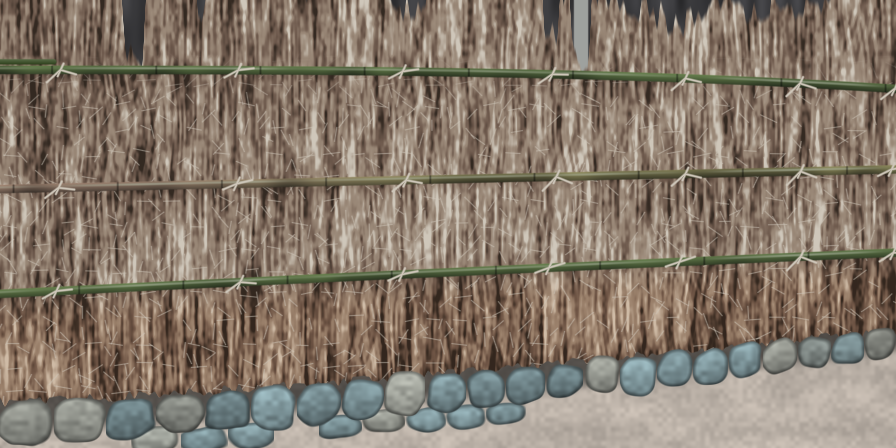
Reproduce this texture procedurally as a Shadertoy shader.

```glsl
// A straw fence tied to three bamboo rails, standing on a row of river stones.
const vec3 DARK = vec3(0.20, 0.16, 0.13);
const vec3 BROWN = vec3(0.43, 0.35, 0.30);
const vec3 TAN = vec3(0.60, 0.53, 0.465);
const vec3 PALE = vec3(0.81, 0.78, 0.73);
const vec3 BACKDROP = vec3(0.22, 0.22, 0.23);
const vec3 POST = vec3(0.62, 0.63, 0.62);
const vec3 SAND = vec3(0.75, 0.71, 0.67);
const vec3 STONE_BLUE = vec3(0.48, 0.57, 0.59);
const vec3 STONE_GREY = vec3(0.58, 0.59, 0.56);
const vec3 GREEN = vec3(0.26, 0.33, 0.19);
const float RAIL_RADIUS = 0.0095;
const float CONTRAST = 1.65;
// Openings along the top: centre, half width, height of the straw tips.
const vec3 GAPS[6] = vec3[6](vec3(0.30, 0.026, 0.90), vec3(0.45, 0.012, 0.94),
  vec3(0.91, 0.04, 0.98), vec3(1.23, 0.02, 0.95), vec3(1.297, 0.022, 0.89),
  vec3(1.61, 0.27, 0.98));

float hash(vec2 p) {
  vec3 q = fract(p.xyx * 0.1031);
  q += dot(q, q.yzx + 33.33);
  return fract((q.x + q.y) * q.z);
}

float noise(vec2 p) {
  vec2 i = floor(p), f = fract(p);
  f *= f * (3.0 - 2.0 * f);
  return mix(mix(hash(i), hash(i + vec2(1, 0)), f.x),
    mix(hash(i + vec2(0, 1)), hash(i + vec2(1, 1)), f.x), f.y);
}

float segment(vec2 p, vec2 a, vec2 b) {
  vec2 d = b - a;
  return length(p - a - d * clamp(dot(p - a, d) / dot(d, d), 0.0, 1.0));
}

float cover(float dist) {
  return smoothstep(1.0, -1.0, dist * iResolution.y);
}

float railHeight(int i, float x) {
  if (i == 0) return 0.844 - 0.0053 * x * x * x;
  return i == 1 ? 0.578 + 0.022 * x : 0.344 + 0.05 * x - 0.002 * x * x;
}

float hemHeight(float x) { return 0.10 + 0.05 * x + 0.016 * x * x; }

float tipHeight(float x) {
  float h = 1.06;
  for (int i = 0; i < 6; i++)
    h = min(h, mix(1.06, GAPS[i].z, smoothstep(1.3, 0.6, abs(x - GAPS[i].x) / GAPS[i].y)));
  return h + 0.08 * noise(vec2(x * 120.0, 3)) + 0.06 * noise(vec2(x * 19.0, 8)) - 0.07;
}

// Crossing layers of long thin fibres with short broken pieces.
float fibres(vec2 p) {
  float bend = 0.02 * (noise(p * vec2(11, 7)) - 0.5);
  return 0.36 * noise(vec2((p.x + bend) * 170.0, p.y * 11.0))
    + 0.28 * noise(vec2((p.x - bend * 2.0) * 125.0 + 40.0, p.y * 19.0))
    + 0.2 * noise(p * vec2(150, 75))
    + 0.16 * noise(vec2((p.x + bend) * 48.0, p.y * 6.0 + 20.0));
}

vec3 straw(vec2 p) {
  float tone = 0.54 + CONTRAST * (fibres(p) - 0.5);
  tone += 0.16 * (noise(p * vec2(6, 9) + 11.0) - 0.5);
  tone -= 0.11 * smoothstep(0.7, 0.1, p.x) * smoothstep(0.45, 0.65, p.y);
  // Bundles, clearest in the lowest course.
  float lower = smoothstep(0.03, -0.08, p.y - railHeight(2, p.x));
  float column = p.x * 17.0 + 0.7 * noise(p * vec2(8, 3));
  tone -= (0.08 + 0.15 * lower) * smoothstep(0.38, 0.5, abs(fract(column) - 0.5));
  // Pale brush hanging near the top.
  float brush = abs(p.x - 0.80) - 0.008 - 0.14 * max(p.y - 0.73, 0.0);
  tone += 0.16 * smoothstep(0.015, -0.01, brush) * smoothstep(0.72, 0.77, p.y);
  // Shadows under the rails and at the hem.
  for (int i = 0; i < 3; i++) {
    float below = railHeight(i, p.x) - p.y;
    if (below > 0.0) tone -= 0.28 * exp(-below * 50.0);
  }
  tone -= 0.05 * lower + 0.15 * smoothstep(0.03, 0.0, p.y - hemHeight(p.x));
  vec3 c = mix(DARK, BROWN, smoothstep(0.0, 0.36, tone));
  c = mix(c, TAN, smoothstep(0.3, 0.62, tone));
  c = mix(c, PALE, smoothstep(0.6, 0.98, tone));
  return c * mix(vec3(1), vec3(1.0, 0.94, 0.89), lower);
}

// Stray stalks and bundle knots, one per jittered cell.
vec3 looseStalks(vec3 c, vec2 p) {
  for (int k = 0; k < 5; k++) {
    vec2 g = p * vec2(17, 19) + float(k) * vec2(3.37, 5.61), id = floor(g);
    float r = hash(id + float(k) * 17.0), s = hash(id + 71.0);
    vec2 q = fract(g) - 0.5 - 0.3 * (vec2(s, hash(id + 9.0)) - 0.5);
    float angle = k == 0 ? 0.5 * (s - 0.5) : 0.5 + 2.2 * s;
    vec2 arm = (0.06 + 0.28 * r) * vec2(cos(angle), sin(angle));
    float d = segment(q, -arm, arm) / 18.0 - 0.001;
    c = mix(c, PALE, 0.6 * cover(d) * step(0.5, r) * smoothstep(0.9, 0.75, p.y));
  }
  return c;
}

// Stones narrow toward the right; row 1 is a sparse lower row.
vec3 stones(vec3 c, vec2 p, float row) {
  float u = 8.1 * p.x + 1.45 * p.x * p.x + row * 0.5, id = floor(u);
  float r = hash(vec2(id, 5.0 + row)), s = hash(vec2(id, 23));
  if (row > 0.5 && (r < 0.35 || abs(id - 7.0) > 4.0)) return c;
  float high = (0.055 - 0.010 * p.x) * (0.88 + 0.2 * r) * (1.0 - 0.45 * row);
  float mid = 0.039 + 0.07 * p.x + 0.012 * p.x * p.x + 0.012 * s - 0.058 * row;
  vec2 q = vec2(fract(u) * 2.04 - 1.02, (p.y - mid) / high);
  q += 0.3 * (vec2(noise(p * 25.0), noise(p * 25.0 + 50.0)) - 0.5);
  float d = (pow(dot(pow(abs(q), vec2(2.6)), vec2(1)), 1.0 / 2.6) - 1.0) * high;
  vec3 rock = mix(STONE_BLUE, STONE_GREY, smoothstep(0.55, 0.8, s)) * (0.86 + 0.25 * r);
  rock *= 0.85 + 0.2 * q.y + 0.25 * noise(p * vec2(70, 90));
  return mix(c, rock * mix(0.6, 1.0, smoothstep(0.0, -0.01, d)), cover(d));
}

vec3 rail(vec3 c, vec2 p, int i) {
  float row = float(i), y = (p.y - railHeight(i, p.x)) / RAIL_RADIUS;
  vec3 skin = i == 1 ? mix(BROWN, vec3(0.38, 0.37, 0.24), smoothstep(0.2, 1.1, p.x)) : GREEN;
  skin *= 0.75 + 0.35 * y + 0.4 * noise(vec2(p.x * 14.0, row));
  float sheen = smoothstep(0.5, 0.0, abs(y - 0.4)) * noise(vec2(p.x * 9.0, 4));
  skin = mix(skin, vec3(0.70, 0.73, 0.65), 0.05 + 0.6 * sheen);
  float joint = abs(fract(p.x * 4.3 + row * 0.37) - 0.5) / 4.3;
  skin *= 1.0 - 0.4 * cover(joint - 0.002);
  c = mix(c, skin, cover((abs(y) - 1.0) * RAIL_RADIUS));
  // Straw ties, closer toward the right.
  for (float n = 0.0; n < 7.0; n++) {
    float r = hash(vec2(n, row + 3.0));
    float x = 0.12 + 0.425 * n - 0.019 * n * n + 0.02 * r;
    vec2 q = p - vec2(x, railHeight(i, x));
    float d = segment(q, vec2(-0.006, -0.014), vec2(0.007, 0.014));
    d = min(d, segment(q, vec2(0), vec2(-0.03, -0.01 - 0.024 * r)));
    d = min(d, segment(q, vec2(0), vec2(0.035, 0.012 - 0.03 * r)));
    c = mix(c, PALE, cover(d - 0.0024));
  }
  return c;
}

void mainImage(out vec4 fragColor, in vec2 fragCoord) {
  vec2 p = fragCoord / iResolution.y;
  // Ground, shaded between the stones.
  float hem = hemHeight(p.x);
  vec3 c = SAND * (0.85 + 0.12 * noise(p * vec2(12, 25)) + 0.12 * noise(p * 95.0));
  c *= mix(0.45, 1.0, smoothstep(0.04, 0.085, hem - p.y + 0.01 * p.x));
  // Dark space and post behind the fence.
  vec3 behind = BACKDROP * (0.7 + 0.6 * noise(p * vec2(50, 12)));
  behind = mix(behind, POST, cover(abs(p.x - 1.297) - 0.016));
  vec3 fence = looseStalks(straw(p), p);
  fence = mix(behind, fence, smoothstep(0.008, -0.012, p.y - tipHeight(p.x)));
  float fringe = hem + 0.022 * (noise(vec2(p.x * 90.0, 1)) - 0.5);
  c = mix(c, fence, cover(fringe - p.y));
  c = stones(stones(c, p, 1.0), p, 0.0);
  for (int i = 0; i < 3; i++) c = rail(c, p, i);
  // Short spare rail at the upper left.
  float spare = segment(p, vec2(-0.1, 0.862), vec2(0.12, 0.862)) - 0.006;
  c = mix(c, GREEN + 14.0 * (p.y - 0.862), cover(spare));
  fragColor = vec4(c, 1);
}
```
